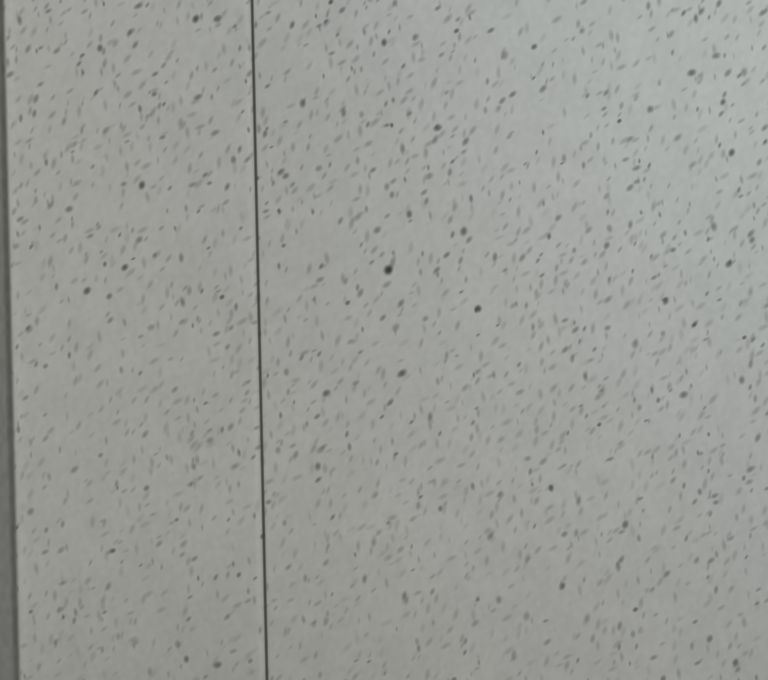
Write a Shadertoy shader that draws this texture.

```glsl
float hash(vec2 p) {
    return fract(sin(dot(p, vec2(127.1, 311.7))) * 43758.5);
}

float valueNoise(vec2 p) {
    vec2 cell = floor(p), f = fract(p);
    f = f * f * (3.0 - 2.0 * f);
    float low = mix(hash(cell), hash(cell + vec2(1, 0)), f.x);
    float high = mix(hash(cell + vec2(0, 1)), hash(cell + vec2(1, 1)), f.x);
    return mix(low, high, f.y);
}

// Soft ellipse whose long axis is tilted away from vertical
float fleck(vec2 p, vec2 radius, float tilt) {
    float c = cos(tilt), s = sin(tilt);
    vec2 q = vec2(c * p.x - s * p.y, s * p.x + c * p.y);
    return 1.0 - smoothstep(0.15, 1.25, length(q / radius));
}

// One jittered fleck per occupied cell; radii are in canvas heights
float fleckLayer(vec2 p, float density, float coverage, vec2 radius, float seed) {
    vec2 home = floor(p * density);
    float darkness = 0.0;
    for (int y = -1; y <= 1; y++) {
        for (int x = -1; x <= 1; x++) {
            vec2 cell = home + vec2(x, y);
            vec2 id = cell + seed;
            vec2 center = (cell + vec2(hash(id), hash(id + 19.7))) / density;
            float clump = mix(0.45, 1.5, valueNoise(center * 9.0 + seed));
            float present = step(hash(id + 41.3), coverage * clump);
            float size = mix(0.65, 1.3, hash(id + 67.1));
            float tilt = mix(-0.2, 1.15, hash(id + 83.9));
            float strength = mix(0.35, 1.0, hash(id + 101.3));
            float mark = fleck(p - center, radius * size, tilt);
            darkness = max(darkness, present * strength * mark);
        }
    }
    return darkness;
}

// Lighting falls off toward the left and the bottom
vec3 panelColor(vec2 uv) {
    float light = 0.588 + 0.035 * uv.y + 0.025 * smoothstep(0.25, 0.9, uv.x);
    light += 0.045 * smoothstep(0.3, 1.0, uv.x) * smoothstep(0.1, 0.9, uv.y);
    light -= 0.018 * (1.0 - smoothstep(0.0, 0.25, uv.y));
    vec3 warm = vec3(1.005, 1.005, 0.97);
    vec3 cool = vec3(0.985, 1.01, 0.995);
    return light * mix(warm, cool, smoothstep(0.2, 1.0, 0.6 * uv.x + 0.4 * uv.y));
}

float band(float d, float halfWidth, float blur) {
    return 1.0 - smoothstep(halfWidth - blur, halfWidth + blur, abs(d));
}

void mainImage(out vec4 fragColor, in vec2 fragCoord) {
    vec2 p = fragCoord / iResolution.y;
    vec2 uv = fragCoord / iResolution.xy;
    float pixel = 1.0 / iResolution.y;
    vec3 color = panelColor(uv);

    // Mottling and fine grain
    color += 0.016 * (valueNoise(p * vec2(28.0, 22.0)) - 0.5);
    color += 0.022 * (valueNoise(p * mat2(150.0, -60.0, 50.0, 110.0)) - 0.5);

    // Scattered flecks, sharper toward the top
    float contrast = mix(0.75, 1.0, uv.y);
    float faint = fleckLayer(p, 52.0, 0.62, vec2(0.0036, 0.0085), 3.0);
    float medium = fleckLayer(p, 42.0, 0.36, vec2(0.0036, 0.0068), 57.0);
    float bold = fleckLayer(p, 25.0, 0.2, vec2(0.0046, 0.0064), 131.0);
    color *= 1.0 - contrast * 0.17 * faint;
    color *= 1.0 - contrast * 0.32 * medium;
    color *= 1.0 - contrast * 0.48 * bold;

    // Largest isolated spots
    color *= 1.0 - 0.62 * fleck(p - vec2(0.571, 0.603), vec2(0.0075, 0.0085), 0.3);
    color *= 1.0 - 0.22 * fleck(p - vec2(0.577, 0.613), vec2(0.005, 0.014), 0.3);
    color *= 1.0 - 0.5 * fleck(p - vec2(0.703, 0.546), vec2(0.006, 0.0065), 0.4);
    color *= 1.0 - 0.42 * fleck(p - vec2(0.591, 0.451), vec2(0.0055, 0.009), 0.9);

    // Slanted seam with a soft raised lip on its left
    float seam = p.x - mix(0.3926, 0.3706, uv.y);
    color += 0.022 * band(seam + 0.008, 0.004, 0.004);
    color *= 1.0 - 0.1 * band(seam, 0.003, 0.004);
    color = mix(color, vec3(0.24, 0.24, 0.22), 0.88 * band(seam, 0.0019, 0.0008 + 0.6 * pixel));

    // Shadowed edge strip, narrowing upward
    float edge = p.x - mix(0.0294, 0.006, uv.y);
    float strip = 1.0 - smoothstep(-0.002 - pixel, 0.002 + pixel, edge);
    vec3 stripColor = mix(vec3(0.42, 0.42, 0.405), vec3(0.33, 0.33, 0.315), band(edge + 0.005, 0.004, 0.004));
    stripColor += 0.03 * (valueNoise(p * vec2(180.0, 90.0)) - 0.5);
    color += 0.015 * band(edge - 0.009, 0.004, 0.005);
    color = mix(color, stripColor, strip);

    fragColor = vec4(color, 1.0);
}
```
